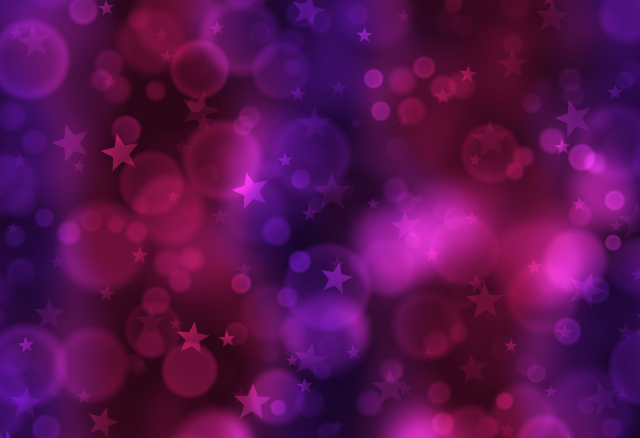
Reproduce this background procedurally as a Shadertoy shader.

```glsl
// Blurred bokeh discs and crisp five-pointed stars over violet and crimson bands.
// Light is summed from jittered grids of discs on gradient noise, then tinted by
// a hue that swings across the width; the stars are laid on top in the same hue.

#define CRIMSON vec3(0.84, 0.11, 0.44)
#define MAGENTA vec3(0.86, 0.17, 0.80)
#define VIOLET  vec3(0.50, 0.10, 0.85)
#define BASE_LIGHT 0.27
#define CLOUD_LIGHT 0.28
#define GLOW_LIGHT 0.80
#define BIG_DISC_LIGHT 0.28
#define SMALL_DISC_LIGHT 0.42
#define STAR_LIGHT 0.42
#define BAND_WARP 0.13

const float TAU = 6.28318;

vec4 hash4(vec2 p) {
    vec4 q = fract(p.xyxy * vec4(0.1031, 0.1030, 0.0973, 0.1099));
    q += dot(q, q.wzxy + 33.33);
    return fract((q.xxyz + q.yzzw) * q.zywx);
}

float gradientDot(vec2 cell, vec2 offset) {
    float angle = TAU * hash4(cell + 71.0).x;
    return dot(vec2(cos(angle), sin(angle)), offset);
}

// Gradient noise, about -0.7 to 0.7
float noise(vec2 p) {
    vec2 i = floor(p), f = fract(p);
    vec2 w = f * f * f * (f * (f * 6.0 - 15.0) + 10.0);
    vec2 e = vec2(1.0, 0.0);
    return mix(mix(gradientDot(i, f), gradientDot(i + e.xy, f - e.xy), w.x),
               mix(gradientDot(i + e.yx, f - e.yx), gradientDot(i + e.xx, f - e.xx), w.x), w.y);
}

// Soft disc with a brighter rim; softness is a share of the radius
float disc(float d, float radius, float softness, float rim) {
    float t = d / radius;
    float body = 1.0 - smoothstep(1.0 - softness, 1.0 + softness * 0.5, t);
    return body * mix(1.0, 0.45 + 0.95 * smoothstep(0.5, 1.0, t), rim);
}

// Jittered grid of discs; share is the chance that a cell is filled
float discLayer(vec2 p, float cell, vec2 radii, vec2 blur, float rim, float share, float seed) {
    float sum = 0.0;
    vec2 home = floor(p / cell);
    for (int y = -1; y <= 1; y++)
    for (int x = -1; x <= 1; x++) {
        vec2 id = home + vec2(x, y);
        vec4 h = hash4(id + seed), k = hash4(id + seed + 37.0);
        float d = length(p - (id + h.xy) * cell);
        float light = disc(d, mix(radii.x, radii.y, h.z), mix(blur.x, blur.y, k.x), rim * k.y);
        sum += step(h.w, share) * mix(0.35, 1.0, k.z) * light;
    }
    return sum;
}

// Signed distance to the edge lines of a five-pointed star
float star(vec2 p, float radius) {
    float fifth = TAU / 5.0;
    float a = mod(atan(p.x, p.y) + 0.5 * fifth, fifth) - 0.5 * fifth;
    vec2 q = length(p) * vec2(cos(a), abs(sin(a))) - vec2(radius, 0.0);
    vec2 edge = normalize(0.43 * vec2(cos(0.5 * fifth), sin(0.5 * fifth)) - vec2(1.0, 0.0));
    return q.x * edge.y - q.y * edge.x;
}

// Jittered grid of stars, mostly faint; returns the coverage times opacity
float starLayer(vec2 p, float cell, vec2 radii, float tilt, float share, float seed) {
    float cover = 0.0, pixel = 1.0 / iResolution.y;
    vec2 home = floor(p / cell);
    for (int y = -1; y <= 1; y++)
    for (int x = -1; x <= 1; x++) {
        vec2 id = home + vec2(x, y);
        vec4 h = hash4(id + seed), k = hash4(id + seed + 53.0);
        float a = tilt * (k.x - 0.5), radius = mix(radii.x, radii.y, h.z);
        vec2 q = mat2(cos(a), sin(a), -sin(a), cos(a)) * (p - (id + 0.1 + 0.8 * h.xy) * cell);
        float fill = smoothstep(0.7 * pixel, -0.7 * pixel, star(q, radius));
        float shade = 1.0 + 0.25 * (q.y - q.x) / radius;
        cover = max(cover, step(h.w, share) * fill * shade * mix(0.2, 1.0, k.y * k.y * k.y));
    }
    return cover;
}

// Crimson at 0, magenta in between, violet at 1
vec3 bandTint(float hue) {
    vec3 low = mix(CRIMSON, MAGENTA, smoothstep(0.1, 0.55, hue));
    return mix(low, VIOLET, smoothstep(0.5, 1.0, hue));
}

void mainImage(out vec4 fragColor, in vec2 fragCoord) {
    vec2 p = fragCoord / iResolution.y;
    float across = fragCoord.x / iResolution.x;

    // Hue bands and slow clouds
    float warped = across + BAND_WARP * noise(p * 3.0 + 4.0);
    float hue = 0.5 + 0.47 * cos(2.0 * TAU * warped) + 0.2 * noise(p * 5.0 + 57.0);
    float cloud = noise(p * vec2(4.5, 3.2) + 11.0) + 0.4 * noise(p * 9.0 + 23.0);

    // Light from the glows and discs, a little stronger between the bands
    float between = 1.0 - abs(2.0 * clamp(hue, 0.0, 1.0) - 1.0);
    float glow = discLayer(p, 0.25, vec2(0.08, 0.12), vec2(0.35, 0.9), 0.0, 0.42, 5.0);
    glow *= mix(0.4, 1.0, smoothstep(0.0, 0.8, between));
    float big = discLayer(p, 0.18, vec2(0.06, 0.105), vec2(0.1, 0.35), 1.0, 0.55, 19.0);
    float small = discLayer(p, 0.08, vec2(0.018, 0.035), vec2(0.2, 0.6), 0.6, 0.55, 43.0);
    small *= smoothstep(-0.35, 0.35, noise(p * 4.0 + 31.0));
    float light = max(BASE_LIGHT + CLOUD_LIGHT * cloud, 0.17)
        + GLOW_LIGHT * glow + BIG_DISC_LIGHT * big + SMALL_DISC_LIGHT * small;
    light = 1.35 * (1.0 - exp(-light));

    vec3 tint = mix(bandTint(hue), MAGENTA, min(0.7 * glow, 0.7));
    vec3 color = tint * light + 0.08 * smoothstep(0.7, 1.2, light);

    // Crisp stars
    float stars = max(starLayer(p, 0.20, vec2(0.036, 0.048), 0.7, 0.8, 61.0),
                      starLayer(p, 0.15, vec2(0.014, 0.021), 0.3, 0.8, 97.0));
    color += STAR_LIGHT * stars * (tint + vec3(0.12, 0.04, 0.06)) * (1.1 - 0.5 * light);

    fragColor = vec4(clamp(color, 0.0, 1.0), 1.0);
}
```
